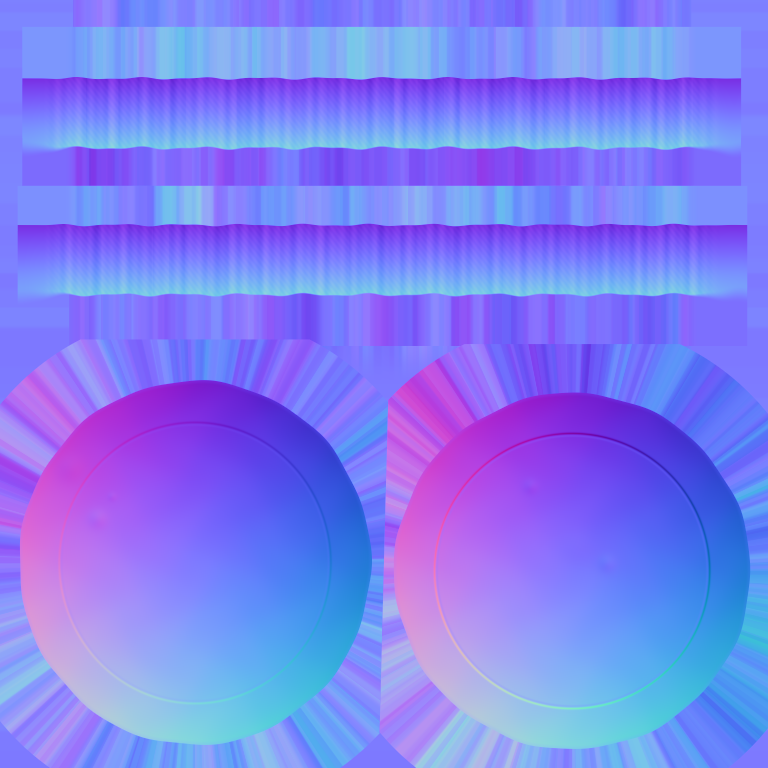
Give the GLSL for this texture map, as a Shadertoy shader.

```glsl
// Tangent-space normal map of two ribbed tubes above two concave discs, with padded streak borders.

float hash(float n) { return fract(sin(n * 12.9898) * 43758.547); }

// Antialiased coverage of a signed distance, negative inside.
float cover(float d) { return clamp(0.5 - d * iResolution.y, 0.0, 1.0); }

float box(vec2 p, vec2 lo, vec2 hi) {
    vec2 d = max(lo - p, p - hi);
    return cover(max(d.x, d.y));
}

// One-dimensional cellular noise: softly bordered cells, in -1..1.
float cells(float x, float seed) {
    float sum = 0.0, total = 0.0;
    for (int j = -1; j <= 1; j++) {
        float id = floor(x) + float(j);
        float d = x - id - hash(id + seed);
        float w = exp(-12.0 * d * d) + 1e-5;
        sum += w * (2.0 * hash(id * 1.7 + seed + 31.0) - 1.0);
        total += w;
    }
    return sum / total;
}

float streaks(float x, float seed) {
    return 0.5 * cells(x, seed) + 0.35 * cells(x * 2.7, seed + 5.0)
         + 0.25 * cells(x * 7.1, seed + 9.0);
}

// Padding strip: vertical streaks that calm down near both ends.
vec2 strip(float x, float tilt, float seed) {
    float inner = smoothstep(0.085, 0.105, x) * smoothstep(0.91, 0.89, x);
    vec2 s = vec2(streaks(x * 19.0, seed + 40.0) * 0.22, streaks(x * 17.0, seed) * 0.38);
    return vec2(-0.03, tilt * mix(0.65, 1.0, inner)) + s * inner;
}

// Tube with a vertical slope ramp, wavy rims, fine ribs and flared ends.
void tube(inout vec2 n, vec2 p, float bottom, float top, vec2 span, float seed) {
    float flare = smoothstep(0.1, 0.025, p.x) + smoothstep(0.89, 0.97, p.x);
    float wave = 0.0014 * sin(p.x * 78.0 + seed) + 0.0008 * sin(p.x * 143.0 + seed);
    float lo = bottom + wave - 0.012 * flare;
    float hi = top + wave * 0.8 * (1.0 - flare);
    float v = (p.y - lo) / (hi - lo);
    float ribs = 0.05 * sin(p.x * 440.0) + 0.04 * sin(p.x * 271.0 + seed)
               + 0.05 * cells(p.x * 90.0, seed);
    ribs += 0.025 * sin(p.x * 900.0 + p.y * 700.0);
    vec2 slope = vec2(-0.05, mix(0.62, -0.64, v));
    slope += vec2(ribs, ribs * 0.6) * (1.0 - min(flare * 1.5, 1.0));
    slope.y *= 1.0 - 0.45 * flare * smoothstep(0.6, 0.0, v);
    float soft = 0.0015 + 0.022 * flare;
    float mask = smoothstep(lo - 0.001, lo + soft, p.y) * cover(p.y - hi);
    mask *= cover(max(span.x - p.x, p.x - span.y));
    n = mix(n, slope, mask);
}

// Small round dimple added to the slope.
vec2 dimple(vec2 p, vec2 c, float r, float depth) {
    vec2 d = (p - c) / r;
    return d * depth * exp(-1.5 * dot(d, d));
}

// Concave disc with an engraved ring, surrounded by radial padding.
void disc(inout vec2 n, vec2 p, vec2 c, vec2 radius, float ceiling, float lean,
          float groove, float side, float seed) {
    vec2 d = p - c, q = d / radius;
    float r = length(q), a = atan(d.x, d.y);
    vec2 dir = q / max(r, 1e-4);

    // Radial streaks inside a flattened circle.
    float divider = (p.x - 0.493 - 0.026 * p.y) * side;
    float pad = cover(max(max(length(d) - 0.327, p.y - ceiling), divider));
    vec2 rays = vec2(streaks(a * 5.0, seed + 20.0) * 0.34, streaks(a * 6.0, seed) * 0.46);
    rays += -dir * lean + vec2(0.0, 0.05);
    rays += vec2(0.32, -0.2) * exp(-9.0 * (a + 0.95) * (a + 0.95));
    n = mix(n, rays, pad);

    // Bowl slope with gentle unevenness.
    vec2 bowl = -q * 0.75 + vec2(0.0, -0.05);
    bowl += 0.012 * vec2(sin(p.y * 61.0 + 3.0 * sin(p.x * 37.0)),
                         sin(p.x * 53.0 + 2.0 * sin(p.y * 47.0)));
    float ringD = (r - 0.772) * radius.x;
    bowl -= dir * groove * exp(-pow(ringD / 0.0016, 2.0));
    bowl += dir * groove * 0.35 * exp(-pow((ringD + 0.003) / 0.0016, 2.0));
    float rim = 1.0 + 0.004 * sin(a * 9.0 + seed) + 0.003 * sin(a * 17.0);
    bowl *= 1.0 - 0.12 * smoothstep(rim - 0.025, rim, r);
    n = mix(n, bowl, cover((r - rim) * radius.x));
}

void mainImage(out vec4 fragColor, in vec2 fragCoord) {
    vec2 p = fragCoord / iResolution.xy;

    // Flat ground with faint side streaks and a streaked upper middle.
    vec2 n = vec2(-0.02, 0.0) + vec2(0.0, 0.06) * cells(p.y * 45.0, 3.0);
    float middle = box(p, vec2(0.095, 0.5), vec2(0.9, 1.1));
    n = mix(n, strip(p.x, -0.09, 11.0) * vec2(1.0, 0.8), middle * smoothstep(0.5, 0.56, p.y));

    // Padding strips above and below each tube.
    n = mix(n, strip(p.x, 0.27, 2.0), box(p, vec2(0.029, 0.89), vec2(0.965, 0.965)));
    n = mix(n, strip(p.x, -0.25, 17.0), box(p, vec2(0.029, 0.758), vec2(0.965, 0.82)));
    n = mix(n, strip(p.x, 0.2, 23.0), box(p, vec2(0.023, 0.7), vec2(0.973, 0.758)));
    n = mix(n, strip(p.x, -0.2, 29.0), box(p, vec2(0.09, 0.5495), vec2(0.973, 0.625)));

    tube(n, p, 0.807, 0.898, vec2(0.029, 0.965), 0.0);
    tube(n, p, 0.616, 0.707, vec2(0.023, 0.973), 2.0);

    disc(n, p, vec2(0.254, 0.267), vec2(0.229, 0.237), 0.558, 0.16, 0.16, 1.0, 7.0);
    disc(n, p, vec2(0.745, 0.2565), vec2(0.232), 0.552, 0.3, 0.32, -1.0, 53.0);

    // Dents on the disc faces.
    n += dimple(p, vec2(0.127, 0.324), 0.013, 0.18) + dimple(p, vec2(0.091, 0.39), 0.02, 0.13);
    n += dimple(p, vec2(0.146, 0.353), 0.006, 0.12) + dimple(p, vec2(0.691, 0.366), 0.01, 0.16);
    n += dimple(p, vec2(0.79, 0.266), 0.012, 0.16) + dimple(p, vec2(0.75, 0.286), 0.025, 0.08);

    // Encode the slope as a unit normal.
    float z = sqrt(max(1.0 - dot(n, n), 0.0));
    fragColor = vec4(clamp(0.5 + 0.5 * vec3(n, z), 0.0, 1.0), 1.0);
}
```
